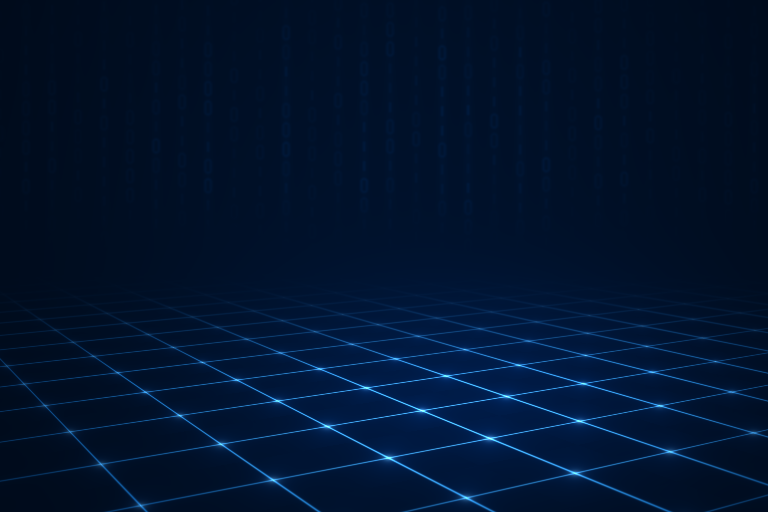
Write a WebGL 1 fragment shader that draws this background.

```glsl
precision highp float;

uniform vec2 u_resolution;

#define ORIGIN vec2(0.759, 0.1055)
#define AXIS_U vec3(0.2598, 0.0473, 0.0645)
#define AXIS_V vec3(-0.0439, 0.0813, 0.1186)
#define SPOT vec2(0.88, 0.19)
#define FADE_START 0.24
#define FADE_END 0.48
#define COLUMN_PITCH 0.0508
#define ROW_PITCH 0.038
#define GLYPH_GAIN 0.50
#define LINE_WIDTH 0.0010

const vec3 EDGE_NAVY = vec3(0.0, 0.034, 0.085);
const vec3 DEEP_NAVY = vec3(0.0, 0.067, 0.165);
const vec3 FLOOR_BLUE = vec3(0.0, 0.045, 0.125);
const vec3 LINE_BLUE = vec3(0.05, 0.36, 0.62);
const vec3 LINE_CYAN = vec3(0.42, 0.80, 0.90);
const vec3 GLOW_BLUE = vec3(0.0, 0.24, 0.56);

float hash(vec2 p) {
  return fract(sin(dot(p, vec2(127.1, 311.7))) * 43758.5453);
}

float cross2(vec2 a, vec2 b) {
  return a.x * b.y - a.y * b.x;
}

// Perspective mapping between the canvas and the floor plane
vec2 toFloor(vec2 p) {
  vec2 u = AXIS_U.xy - AXIS_U.z * p;
  vec2 v = AXIS_V.xy - AXIS_V.z * p;
  vec2 r = p - ORIGIN;
  return vec2(cross2(r, v), cross2(u, r)) / cross2(u, v);
}

vec2 toCanvas(vec2 g) {
  vec3 h = vec3(ORIGIN, 1.0) + g.x * AXIS_U + g.y * AXIS_V;
  return h.xy / h.z;
}

// Faint falling columns of rings and bars
float glyphRain(vec2 p, float pixel) {
  float column = floor(p.x / COLUMN_PITCH + 0.5);
  float shift = hash(vec2(column, 3.0));
  float rowPos = p.y / ROW_PITCH + shift;
  float row = floor(rowPos);
  vec2 q = vec2(p.x - column * COLUMN_PITCH, (fract(rowPos) - 0.5) * ROW_PITCH);
  float kind = step(0.5, hash(vec2(column, row)));
  float stem = length(vec2(q.x, max(abs(q.y) - 0.007, 0.0)));
  float d = mix(abs(stem - 0.0055), stem, kind) - 0.001;
  float mark = 1.0 - smoothstep(-pixel, pixel + 0.003, d);
  float haze = 0.30 * exp(-q.x * q.x / 0.00008);
  float strength = (0.35 + 0.65 * hash(vec2(row, column + 17.0))) * (0.45 + 0.55 * shift);
  float fade = smoothstep(0.50, 0.68, p.y) * (1.0 - 0.6 * smoothstep(0.82, 1.0, p.y));
  float x = p.x - 0.77;
  return (mark * strength + haze * shift) * fade * exp(-1.8 * x * x);
}

// Floor grid with bright crossings
vec3 floorGrid(vec2 p, float pixel) {
  const float STEP = 0.0005;
  vec2 g = toFloor(p);
  vec2 gx = (toFloor(p + vec2(STEP, 0.0)) - g) / STEP;
  vec2 gy = (toFloor(p + vec2(0.0, STEP)) - g) / STEP;
  vec2 nearest = floor(g + 0.5);
  vec2 slope = vec2(length(vec2(gx.x, gy.x)), length(vec2(gx.y, gy.y)));
  vec2 d = abs(g - nearest) / slope;

  // Soft focus at the front and in the distance
  float front = 1.0 - smoothstep(0.0, 0.20, p.y);
  float far = smoothstep(0.30, 0.45, p.y);
  vec2 width = LINE_WIDTH * (vec2(1.25, 1.0) + vec2(0.9, 0.7) * front + 1.0 * far);
  width = max(width, vec2(0.5 * pixel));
  vec2 core = exp(-d * d / (width * width));
  vec2 halo = exp(-d / 0.005);

  vec2 s = (p - SPOT) / vec2(0.55, 0.20);
  float spot = exp(-dot(s, s));
  float fade = 1.0 - smoothstep(FADE_START, FADE_END, p.y);
  fade *= sqrt(fade);
  float side = 1.0 - 0.35 * smoothstep(0.45, 0.85, abs(p.x - 0.78));
  float power = fade * side * (0.62 + 0.38 * spot);
  float lines = max(core.x, core.y * (0.85 - 0.2 * front));
  vec3 col = mix(LINE_BLUE, LINE_CYAN, spot * 0.8) * lines * power;
  col += GLOW_BLUE * (halo.x + 0.6 * halo.y) * power * 0.14;

  // Flares at the crossings
  vec2 q = p - toCanvas(nearest);
  float size = mix(0.008, 0.0035, smoothstep(0.05, 0.32, p.y));
  float spark = exp(-length(q * vec2(0.7, 1.3)) / size * 1.6);
  float bloom = exp(-length(q * vec2(0.8, 1.1)) / (size * 2.6));
  float nodePower = fade * side * (0.30 + 0.70 * spot);
  col += vec3(0.55, 0.78, 0.80) * spark * nodePower;
  col += GLOW_BLUE * bloom * nodePower * 0.32;
  return col;
}

void main() {
  vec2 p = gl_FragCoord.xy / u_resolution * vec2(1.5, 1.0);
  float pixel = 1.0 / u_resolution.y;

  // Dark backdrop with a vignette
  vec2 c = (p - vec2(0.79, 0.54)) / vec2(0.76, 0.90);
  vec3 col = mix(EDGE_NAVY, DEEP_NAVY, exp(-dot(c, c)));

  // Blue light on the floor
  vec2 f = (p - vec2(0.92, 0.23)) / vec2(0.46, 0.20);
  col += FLOOR_BLUE * exp(-dot(f, f));

  col += vec3(0.0, 0.070, 0.15) * GLYPH_GAIN * glyphRain(p, pixel);
  if (p.y < FADE_END) col += floorGrid(p, pixel);

  gl_FragColor = vec4(min(col, 1.0), 1.0);
}
```
